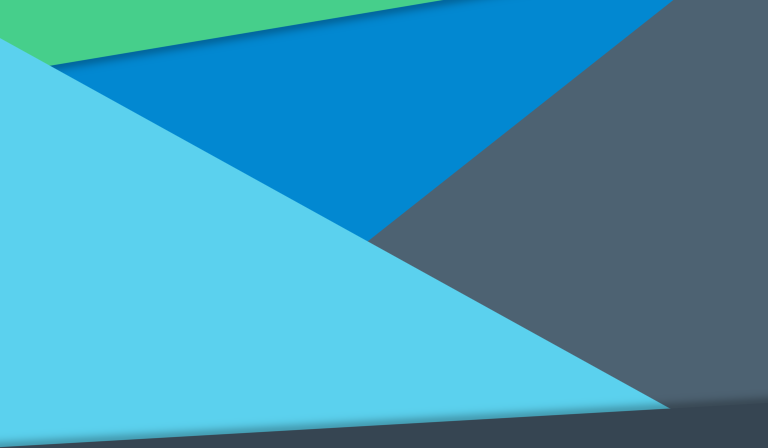
A Shadertoy shader for this background:

```glsl
// Overlapping flat paper sheets, each a half-plane bounded by one straight edge.
// Sheets are painted back to front; the green and dark ones cast soft shadows
// that fade with distance from their edges.

#define SHADOW_WIDTH 0.016
#define GREEN_SHADOW 0.24
#define DARK_SHADOW 0.24

const vec3 SLATE = vec3(0.302, 0.384, 0.447);
const vec3 BLUE  = vec3(0.008, 0.533, 0.820);
const vec3 GREEN = vec3(0.275, 0.812, 0.545);
const vec3 CYAN  = vec3(0.357, 0.820, 0.933);
const vec3 DARK  = vec3(0.212, 0.271, 0.322);

// Signed distance to the line from a to b, positive on its left side.
float edgeDistance(vec2 p, vec2 a, vec2 b) {
    vec2 along = normalize(b - a);
    return dot(p - a, vec2(-along.y, along.x));
}

// Paints a sheet where dist > 0, over the shadow it casts on what lies below.
vec3 paintSheet(vec3 below, vec3 sheet, float dist, float shadow) {
    float pixel = 1.0 / iResolution.y;
    float falloff = max(-dist, 0.0) / SHADOW_WIDTH;
    below *= 1.0 - shadow * exp(-falloff * falloff);
    return mix(below, sheet, smoothstep(-0.7 * pixel, 0.7 * pixel, dist));
}

void mainImage(out vec4 fragColor, in vec2 fragCoord) {
    // Canvas height is one unit.
    vec2 p = fragCoord / iResolution.y;

    // Edge directions are chosen so that each sheet lies on the left.
    float blueSide  = edgeDistance(p, vec2(0.823, 0.463), vec2(1.503, 1.0));
    float greenSide = edgeDistance(p, vec2(0.116, 0.854), vec2(0.989, 1.0));
    float cyanSide  = edgeDistance(p, vec2(1.494, 0.089), vec2(0.0, 0.915));
    float darkSide  = edgeDistance(p, vec2(1.718, 0.101), vec2(0.0, 0.002));

    // Back to front.
    vec3 color = SLATE;
    color = paintSheet(color, BLUE, blueSide, 0.0);
    color = paintSheet(color, GREEN, greenSide, GREEN_SHADOW);
    color = paintSheet(color, CYAN, cyanSide, 0.0);
    color = paintSheet(color, DARK, darkSide, DARK_SHADOW);

    fragColor = vec4(color, 1.0);
}
```
